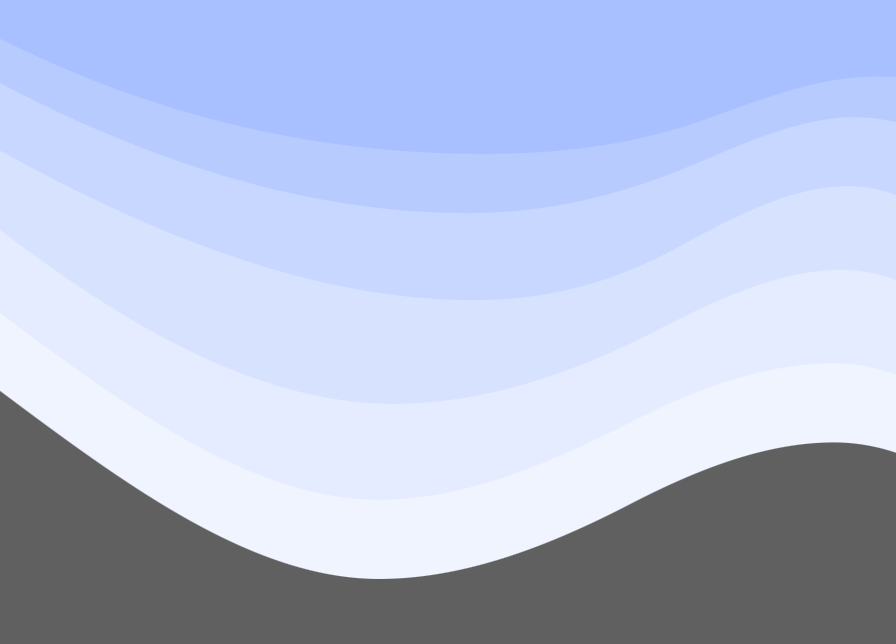
Reproduce this background procedurally as a Shadertoy shader.

```glsl
// Cubic through points a and b with the given slopes at each
float hermite(float x, vec2 a, float slopeA, vec2 b, float slopeB) {
    float span = b.x - a.x;
    float t = (x - a.x) / span;
    float s = 1.0 - t;
    return mix(a.y, b.y, t * t * (3.0 - 2.0 * t))
         + span * t * s * (slopeA * s - slopeB * t);
}

// Wave height: falls to a trough, rises through a bend to a crest, then dips
float waveHeight(float x, vec2 start, vec2 trough, vec3 bend, vec3 crest) {
    if (x < trough.x) return hermite(x, vec2(0.0, start.x), start.y, trough, 0.0);
    if (x < bend.x) return hermite(x, trough, 0.0, bend.xy, bend.z);
    if (x < crest.x) return hermite(x, bend.xy, bend.z, crest.xy, 0.0);
    float t = (x - crest.x) / (1.0 - crest.x);
    return mix(crest.y, crest.z, t * t);
}

// Paint everything below the given height with a smooth edge
vec3 fillBelow(vec3 base, vec3 paint, float y, float height) {
    float gap = height - y;
    return mix(base, paint, clamp(0.5 + gap / fwidth(gap), 0.0, 1.0));
}

void mainImage(out vec4 fragColor, in vec2 fragCoord) {
    vec2 uv = fragCoord / iResolution.xy;

    // Left edge of each wave, top to bottom: height and slope
    vec2 starts[6] = vec2[6](
        vec2(0.940, -0.70), vec2(0.871, -0.73), vec2(0.766, -0.765),
        vec2(0.643, -1.06), vec2(0.514, -1.04), vec2(0.393, -1.04));

    // Lowest points
    vec2 troughs[6] = vec2[6](
        vec2(0.540, 0.761), vec2(0.523, 0.669), vec2(0.529, 0.534),
        vec2(0.439, 0.373), vec2(0.423, 0.224), vec2(0.423, 0.101));

    // Inflections: x, y and slope
    vec3 bends[6] = vec3[6](
        vec3(0.788, 0.815, 0.50), vec3(0.768, 0.741, 0.58), vec3(0.751, 0.612, 0.75),
        vec3(0.736, 0.489, 0.72), vec3(0.703, 0.344, 0.71), vec3(0.703, 0.217, 0.72));

    // Crests: x, y and the height at the right edge
    vec3 crests[6] = vec3[6](
        vec3(0.977, 0.881, 0.880), vec3(0.954, 0.818, 0.810), vec3(0.947, 0.711, 0.697),
        vec3(0.940, 0.581, 0.565), vec3(0.931, 0.436, 0.418), vec3(0.931, 0.313, 0.297));

    // Blues fading to near white, with grey ground last
    vec3 skyBlue = vec3(0.659, 0.753, 1.0);
    vec3 groundGrey = vec3(0.376);
    vec3 paints[6] = vec3[6](
        vec3(0.722, 0.796, 1.0), vec3(0.782, 0.843, 1.0), vec3(0.843, 0.886, 1.0),
        vec3(0.898, 0.925, 1.0), vec3(0.941, 0.957, 1.0), groundGrey);

    // Stack the layers, each covering the one above it
    vec3 color = skyBlue;
    for (int i = 0; i < 6; i++) {
        float height = waveHeight(uv.x, starts[i], troughs[i], bends[i], crests[i]);
        color = fillBelow(color, paints[i], uv.y, height);
    }
    fragColor = vec4(color, 1.0);
}
```
